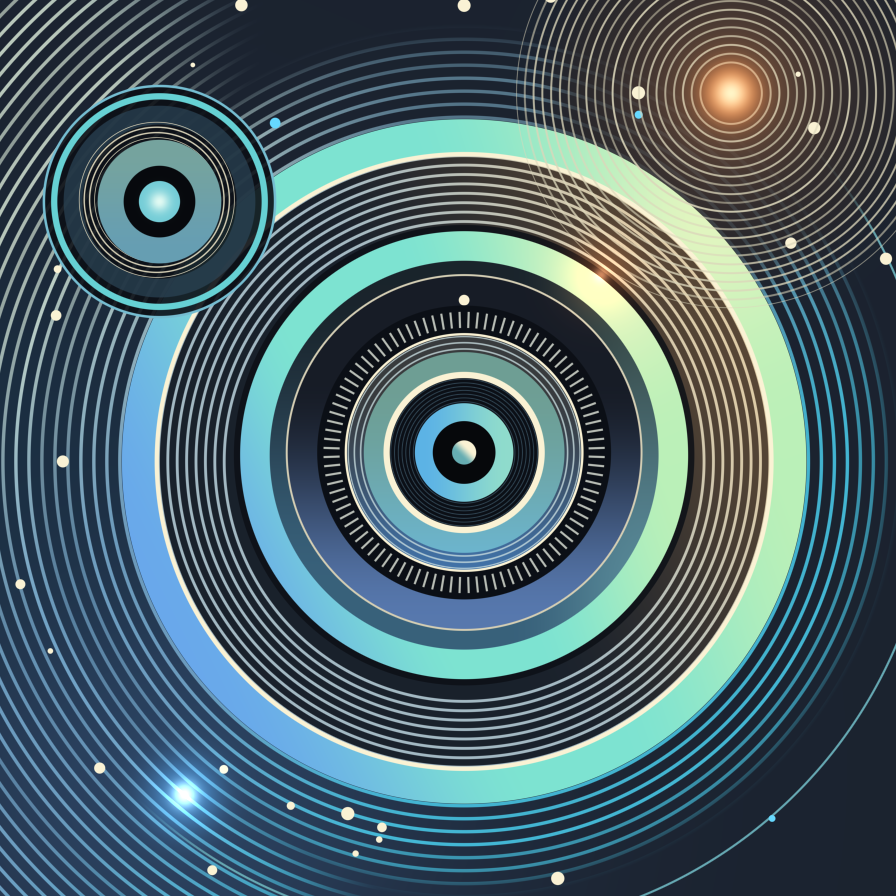
A WebGL 1 fragment shader for this background:

```glsl
precision highp float;
// Concentric glowing lenses and orbit lines over a dark starry sky.
uniform vec2 u_resolution;

#define LENS_CENTER vec2(0.518, 0.485)
#define CORE_CENTER vec2(0.518, 0.495)
#define EYE_CENTER vec2(0.178, 0.775)
#define SUN_CENTER vec2(0.816, 0.896)
#define SPARK_CENTER vec2(0.206, 0.113)
#define ORBIT_GAP 0.0145
#define GROOVE_GAP 0.0105
#define TICK_COUNT 96.0
#define STAR_COUNT 40
#define NIGHT vec3(0.105, 0.135, 0.185)
#define INK vec3(0.045, 0.06, 0.085)
#define CREAM vec3(0.98, 0.95, 0.83)

float px; // one pixel in canvas units

float hash(float n) { return fract(sin(n * 127.1) * 43758.5453); }

float disk(float d, float r) { return 1.0 - smoothstep(r - px, r + px, d); }

float ring(float d, float inner, float outer) { return disk(d, outer) - disk(d, inner); }

float stroke(float d, float r, float w) { return disk(abs(d - r), w); }

float grooves(float d, float gap, float w) {
  return disk(abs(fract(d / gap) - 0.5) * gap, w);
}

float glow(float d, float size) { return exp(-d * d / (size * size)); }

// Blue at the lower left, mint in the middle, lime at the upper right.
vec3 enamel(vec2 q) {
  vec3 c = mix(vec3(0.41, 0.66, 0.92), vec3(0.49, 0.89, 0.82),
               smoothstep(-0.42, -0.10, q.x + 0.5 * q.y));
  c = mix(c, vec3(0.73, 0.94, 0.72), smoothstep(0.06, 0.36, q.x + 0.35 * q.y));
  return c + vec3(0.15, 0.02, 0.03) * glow(length(q - vec2(0.27, 0.27)), 0.13);
}

vec3 sky(vec2 p) {
  vec2 q = p - LENS_CENTER;
  float d = length(q);
  vec3 c = mix(NIGHT, vec3(0.18, 0.28, 0.41), 0.9 * glow(length(p - vec2(0.18, 0.14)), 0.34));
  c = mix(c, vec3(0.10, 0.19, 0.27), 0.7 * glow(length(p - vec2(0.0, 0.5)), 0.25));
  // Orbit lines fill the left side and a halo around the lens.
  float left = 1.0 - smoothstep(-0.40, -0.22, q.x + 0.3 * min(q.y, 0.0));
  float halo = 1.0 - smoothstep(0.45, 0.49, d);
  vec3 tint = mix(vec3(0.46, 0.66, 0.80), vec3(0.28, 0.78, 0.90), smoothstep(-0.1, 0.35, q.x - q.y));
  tint = mix(tint, vec3(0.80, 0.86, 0.80), smoothstep(0.25, 0.75, q.y - q.x));
  tint = mix(tint, vec3(0.36, 0.50, 0.58), smoothstep(0.0, 0.4, q.y + min(q.x, 0.0)));
  float fade = 0.6 + 0.4 * hash(floor(d / ORBIT_GAP));
  c = mix(c, tint, grooves(d, ORBIT_GAP, 0.0019) * fade * max(left, halo));
  c = mix(c, vec3(0.40, 0.66, 0.70), stroke(d, 0.524, 0.0012) * smoothstep(0.0, 0.2, q.x - q.y));
  // Brown haze behind the sun.
  float h = length(p - SUN_CENTER);
  c = mix(c, vec3(0.16, 0.15, 0.16), (1.0 - smoothstep(0.16, 0.24, h)) * 0.75);
  c = mix(c, vec3(0.50, 0.34, 0.24), 0.8 * glow(h, 0.10));
  // Stars scattered over the outer orbits.
  for (int i = 0; i < STAR_COUNT; i++) {
    float n = float(i) + 1.0;
    float a = 6.2832 * hash(n);
    vec2 s = vec2(cos(a), sin(a)) * mix(0.41, 0.58, hash(n + 50.0));
    vec3 hue = mix(CREAM, vec3(0.4, 0.85, 1.0), step(0.88, hash(n + 90.0)));
    c = mix(c, hue, disk(length(q - s), mix(0.0025, 0.0075, hash(n + 70.0))));
  }
  return c;
}

vec3 outerLens(vec3 c, vec2 p) {
  vec2 q = p - LENS_CENTER;
  float d = length(q);
  c = mix(c, enamel(q), disk(d, 0.382));
  // Grooved channel, warmed from the upper right.
  float warm = smoothstep(-0.05, 0.42, q.x + 0.5 * q.y);
  vec3 channel = mix(vec3(0.10, 0.13, 0.17), vec3(0.35, 0.28, 0.21), warm);
  vec3 wire = mix(vec3(0.70, 0.79, 0.83), vec3(0.94, 0.86, 0.70), warm);
  channel = mix(channel, wire, grooves(d, GROOVE_GAP, 0.0016) * step(0.262, d) * 0.9);
  c = mix(c, channel, disk(d, 0.343));
  c = mix(c, CREAM, stroke(d, 0.343, 0.0024));
  // Bright inner band with a dark rim.
  vec2 b = p - vec2(0.518, 0.492);
  d = length(b);
  c = mix(c, INK, disk(d, 0.257) * 0.85);
  c = mix(c, enamel(b * 1.35 + vec2(0.05, 0.02)), disk(d, 0.250));
  vec3 slope = mix(vec3(0.22, 0.38, 0.48), vec3(0.10, 0.14, 0.17), smoothstep(-0.15, 0.19, b.y));
  return mix(c, slope + vec3(0.12, 0.15, 0.11) * smoothstep(0.05, 0.2, b.x), disk(d, 0.217));
}

vec3 core(vec3 c, vec2 p) {
  vec2 q = p - CORE_CENTER;
  float d = length(q);
  float low = 1.0 - smoothstep(-0.19, 0.08, q.y);
  c = mix(c, mix(vec3(0.09, 0.11, 0.15), vec3(0.34, 0.47, 0.68), low), disk(d, 0.198));
  c = mix(c, CREAM * 0.85, stroke(d, 0.198, 0.0011));
  c = mix(c, CREAM, disk(length(q - vec2(0.0, 0.17)), 0.006));
  // Dial of radial ticks.
  c = mix(c, INK, disk(d, 0.164));
  float turn = fract(atan(q.y, q.x) / 6.2832 * TICK_COUNT) - 0.5;
  float tick = disk(abs(turn) * 6.2832 * d / TICK_COUNT, 0.0012);
  c = mix(c, vec3(0.72, 0.74, 0.71), tick * ring(d, 0.139, 0.157));
  // Layered glass rims.
  c = mix(c, mix(vec3(0.22, 0.23, 0.24), vec3(0.26, 0.48, 0.72), low), disk(d, 0.132));
  c = mix(c, vec3(0.78, 0.86, 0.87), grooves(d, 0.007, 0.0009) * ring(d, 0.112, 0.130) * 0.8);
  c = mix(c, CREAM, stroke(d, 0.132, 0.0013));
  c = mix(c, mix(vec3(0.43, 0.62, 0.58), vec3(0.42, 0.73, 0.86), low), disk(d, 0.112));
  c = mix(c, CREAM, disk(d, 0.090));
  // Iris, pupil and pearl.
  vec3 iris = mix(INK, vec3(0.25, 0.36, 0.43), grooves(d, 0.0042, 0.0005) * 0.7);
  c = mix(c, iris, disk(d, 0.083));
  vec3 lagoon = mix(vec3(0.36, 0.70, 0.90), vec3(0.56, 0.86, 0.80), smoothstep(-0.05, 0.05, q.x));
  c = mix(c, lagoon, disk(d, 0.055));
  c = mix(c, INK * 0.5, disk(d, 0.035));
  vec3 pearl = mix(vec3(0.40, 0.68, 0.70), CREAM, smoothstep(-0.008, 0.010, q.x + q.y));
  return mix(c, pearl, disk(d, 0.0135));
}

vec3 smallEye(vec3 c, vec2 p) {
  vec2 q = p - EYE_CENTER;
  float d = length(q);
  c = mix(c, INK, disk(d, 0.129) * 0.9);
  c = mix(c, vec3(0.46, 0.74, 0.82), stroke(d, 0.129, 0.0014));
  c = mix(c, vec3(0.40, 0.82, 0.83), ring(d, 0.114, 0.121));
  c = mix(c, vec3(0.17, 0.27, 0.34), ring(d, 0.086, 0.107) * 0.7);
  float drift = length(q + vec2(0.003, -0.002));
  c = mix(c, CREAM * 0.85, grooves(drift, 0.006, 0.0008) * ring(drift, 0.069, 0.087));
  vec3 glass = mix(vec3(0.40, 0.62, 0.70), vec3(0.46, 0.64, 0.62), smoothstep(-0.06, 0.06, q.y));
  c = mix(c, glass, disk(d, 0.069));
  c = mix(c, INK * 0.6, disk(d, 0.040));
  c = mix(c, vec3(0.45, 0.80, 0.84), disk(d, 0.023));
  return mix(c, vec3(0.88, 0.98, 0.95), glow(d, 0.011));
}

vec3 sun(vec3 c, vec2 p) {
  float d = length(p - SUN_CENTER);
  float fade = 0.5 + 0.4 * hash(floor(d / 0.0098) + 7.0);
  c = mix(c, vec3(0.86, 0.84, 0.73), grooves(d, 0.0098, 0.0011) * ring(d, 0.03, 0.240) * fade);
  c += vec3(0.65, 0.32, 0.10) * glow(d, 0.031);
  return mix(c, vec3(1.0, 0.96, 0.78), glow(d, 0.017));
}

void main() {
  float side = min(u_resolution.x, u_resolution.y);
  px = 0.75 / side;
  vec2 p = (gl_FragCoord.xy - 0.5 * u_resolution) / side + 0.5;
  vec3 c = sky(p);
  c = outerLens(c, p);
  c = core(c, p);
  c = smallEye(c, p);
  c = sun(c, p);
  // Blue spark and warm glints.
  float s = length(p - SPARK_CENTER);
  c += vec3(0.14, 0.32, 0.45) * glow(s, 0.040) + vec3(0.75, 0.8, 0.7) * glow(s, 0.013);
  float g = length(p - vec2(0.671, 0.693));
  c += vec3(0.24, 0.10, 0.02) * glow(g, 0.04) + vec3(0.5, 0.35, 0.25) * glow(g, 0.008);
  gl_FragColor = vec4(clamp(c, 0.0, 1.0), 1.0);
}
```
